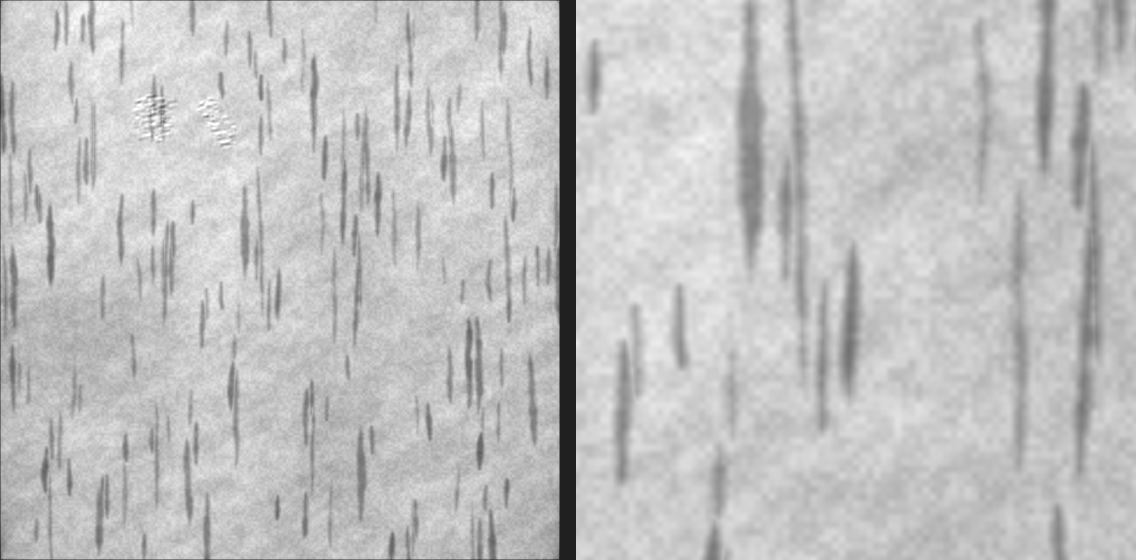
Left, the full canvas; right, a detail of the centre.
Give the GLSL for this texture, as a WebGL 2 fragment shader.

```glsl
#version 300 es
precision highp float;
// Pale mottled sheet with scattered, tapered vertical grey streaks.
// Layered value noise makes the sheet and its grain; a hashed loop places the
// streaks; two rough embossed patches and a dark rim finish it.
uniform vec2 u_resolution;
out vec4 fragColor;

const int STREAK_COUNT = 165;
const float HALF_LENGTH_MIN = 0.024;
const float HALF_LENGTH_MAX = 0.1;
const float HALF_WIDTH_MIN = 0.0026;
const float HALF_WIDTH_MAX = 0.0068;
const float STREAK_BLUR = 0.0046;
const float DEPTH_MIN = 0.17;
const float DEPTH_MAX = 0.44;
const float TONE_BOTTOM = 0.735;
const float TONE_TOP = 0.84;
const float MOTTLE = 0.15;
const float CLOUD = 0.11;
const float SPECKLE = 0.065;
const float GRAIN = 0.085;
const float EMBOSS = 0.5;
const float RIM_WIDTH = 0.003;

float hash(vec2 p) {
    vec3 q = fract(vec3(p.xyx) * 0.1031);
    q += dot(q, q.yzx + 33.33);
    return fract((q.x + q.y) * q.z);
}

float noise(vec2 p) {
    vec2 i = floor(p), f = fract(p);
    f = f * f * (3.0 - 2.0 * f);
    return mix(mix(hash(i), hash(i + vec2(1, 0)), f.x),
               mix(hash(i + vec2(0, 1)), hash(i + vec2(1, 1)), f.x), f.y);
}

// Sheet: vertical falloff, slanted wrinkles, clouds and fine grain.
float sheet(vec2 uv) {
    vec2 slant = vec2(0.87 * uv.x + 0.5 * uv.y, 0.87 * uv.y - 0.5 * uv.x);
    float wrinkles = 0.6 * noise(slant * vec2(17.0, 40.0) + 7.0)
                   + 0.4 * noise(slant * vec2(40.0, 72.0) + 31.0);
    float tone = mix(TONE_BOTTOM, TONE_TOP, smoothstep(-0.1, 0.95, uv.y));
    tone += MOTTLE * (wrinkles - 0.5);
    tone += CLOUD * (noise(uv * 5.0 + 3.0) - 0.5);
    tone += SPECKLE * (noise(uv * 120.0 + 11.0) - 0.5);
    tone += GRAIN * (noise(uv * 240.0 + 57.0) - 0.5);
    float side = min(uv.x, 1.0 - uv.x);
    return tone - 0.08 * exp(-side * 16.0);
}

// Darkest streak covering this point: a bent spindle with soft ends.
float streaks(vec2 uv) {
    float dark = 0.0;
    float ragged = noise(uv * vec2(70.0, 60.0) + 19.0) - 0.5;
    for (int i = 0; i < STREAK_COUNT; i++) {
        float id = float(i) + 1.0;
        vec2 centre = vec2(hash(vec2(id, 1.7)), hash(vec2(id, 5.3)));
        centre.y = mix(centre.y, centre.y * centre.y, 0.18);
        vec2 d = uv - centre;
        if (abs(d.x) > 0.03) continue;
        float size = hash(vec2(id, 9.1));
        float halfLength = mix(HALF_LENGTH_MIN, HALF_LENGTH_MAX, pow(size, 1.8));
        halfLength *= 1.0 + 0.5 * step(0.93, hash(vec2(id, 27.9)));
        float t = d.y / halfLength;
        if (abs(t) > 1.0) continue;
        float girth = hash(vec2(id, 13.9));
        float halfWidth = mix(HALF_WIDTH_MIN, HALF_WIDTH_MAX,
                              girth * mix(0.3, 1.0, size));
        float lean = 0.07 * (hash(vec2(id, 17.3)) - 0.45);
        float bend = 0.005 * (noise(vec2(uv.y * 20.0, id * 3.7)) - 0.5);
        float taper = pow(1.0 - t * t, 0.6);
        float reach = halfWidth * taper * (1.0 + 0.7 * ragged);
        float across = abs(d.x + lean * d.y + bend) - reach;
        float cover = 1.0 - smoothstep(-STREAK_BLUR, STREAK_BLUR, across);
        float depth = mix(DEPTH_MIN, DEPTH_MAX, 0.5 * girth + 0.5 * hash(vec2(id, 21.1)));
        dark = max(dark, depth * cover * smoothstep(0.0, 0.6, taper));
    }
    return dark * (1.0 + 0.25 * ragged);
}

float roughHeight(vec2 uv) {
    vec2 p = vec2(uv.x + 0.35 * uv.y, uv.y - 0.2 * uv.x);
    return 0.7 * noise(p * vec2(90.0, 180.0) + 71.0)
         + 0.3 * noise(uv * vec2(190.0, 240.0) + 23.0);
}

// Rough patches: height difference along the light, inside ragged ovals.
float embossed(vec2 uv) {
    float mask = 0.0;
    for (int i = 0; i < 2; i++) {
        float k = float(i);
        vec2 d = uv - vec2(0.275 + 0.115 * k, 0.79 - 0.012 * k);
        d.x += 0.5 * k * d.y;
        float r = length(d / vec2(0.04 - 0.012 * k, 0.052));
        r += 0.4 * (noise(uv * 60.0 + 41.0) - 0.5);
        mask = max(mask, 1.0 - smoothstep(0.7, 1.15, r));
    }
    return mask * (roughHeight(uv) - roughHeight(uv + vec2(-0.002, 0.003)));
}

void main() {
    vec2 uv = gl_FragCoord.xy / u_resolution;
    float tone = sheet(uv) * (1.0 - streaks(uv));
    tone += EMBOSS * embossed(uv);

    // Thin dark rim, heavier toward the corners.
    vec2 edge = min(uv, 1.0 - uv);
    float rim = 1.0 - smoothstep(0.0, RIM_WIDTH, min(edge.x, edge.y));
    float corner = exp(-edge.x * 160.0 - edge.y * 22.0);
    tone *= 1.0 - 0.5 * rim - 0.35 * corner;
    fragColor = vec4(vec3(clamp(tone, 0.0, 1.0)), 1.0);
}
```
